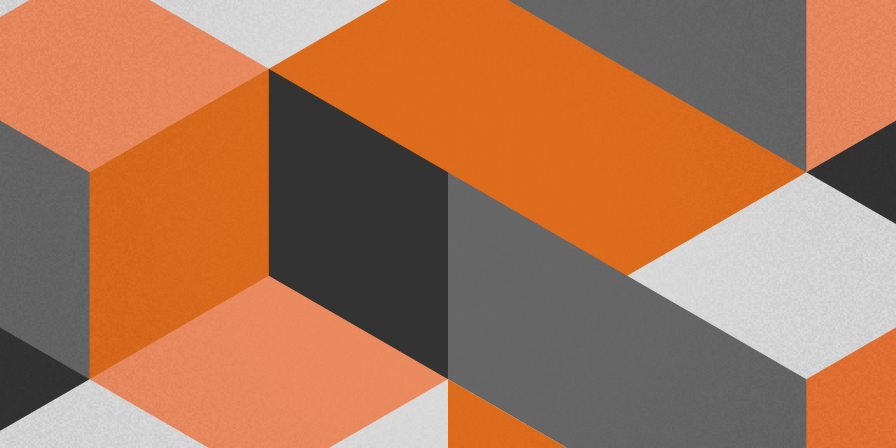
Write a Shadertoy shader that draws this background.

```glsl
// Isometric block pattern in orange, salmon and greys with a fine paper grain.

const vec3 ORANGE = vec3(0.865, 0.42, 0.11);
const vec3 EMBER  = vec3(0.90, 0.44, 0.20);
const vec3 SALMON = vec3(0.92, 0.54, 0.37);
const vec3 LIGHT  = vec3(0.85);
const vec3 GREY   = vec3(0.40);
const vec3 DARK   = vec3(0.20);

float hash(vec2 p) {
    return fract(sin(dot(p, vec2(12.9898, 78.233))) * 43758.5453);
}

// Antialiased half-plane: 1 where the signed distance d is positive
float side(float d) {
    return clamp(d * iResolution.y / 2.5 + 0.5, 0.0, 1.0);
}

void mainImage(out vec4 fragColor, in vec2 fragCoord) {
    vec2 p = (fragCoord - 0.5 * iResolution.xy) / iResolution.y;

    // Three isometric axes; grid lines lie on whole numbers
    float u = 2.5 * p.x;
    float v = 0.5 - 4.33 * p.y;
    float fall = 0.5 * (v - u);
    float rise = 0.5 * (v + u);

    // Above the main descending diagonal: long slab and far faces
    vec3 upper = mix(LIGHT, ORANGE, side(rise + 1.0));
    upper = mix(upper, LIGHT, side(rise - 1.0));
    vec3 far = mix(GREY, SALMON, side(u - 2.0));
    far = mix(far, DARK, side(rise - 1.0));
    upper = mix(upper, far, side(-1.0 - fall));

    // Below it: left block
    vec3 lower = mix(LIGHT, SALMON, side(rise + 2.0));
    lower = mix(lower, GREY, side(fall - 1.0));
    lower = mix(lower, DARK, side(fall - 2.0));
    lower = mix(lower, ORANGE * 0.985, side(min(u + 2.0, rise + 1.0)));

    // Floor tiles
    vec3 ground = mix(SALMON, LIGHT, side(max(fall - 2.0, rise - 1.0)));
    lower = mix(lower, ground, side(rise));

    // Wall beneath the slab and the block at its foot
    vec3 wall = mix(DARK, GREY, side(u));
    lower = mix(lower, wall, side(min(u + 1.0, 1.0 - fall)));
    lower = mix(lower, ORANGE, side(min(u, fall - 1.0)));

    vec3 color = mix(upper, lower, side(fall));
    color = mix(color, EMBER, side(min(u, rise) - 2.0));

    // Soft vignette, with grain growing towards the rim
    float rim = smoothstep(0.2, 1.0, length(p));
    float grain = hash(floor(p * 256.0)) - 0.5;
    color *= 1.005 - 0.035 * rim + grain * mix(0.01, 0.06, rim);

    fragColor = vec4(color, 1.0);
}
```
